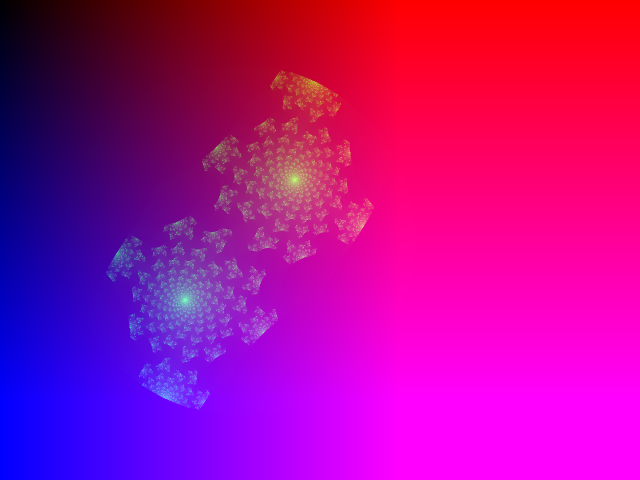
Give the GLSL for this background, as a WebGL 1 fragment shader.

```glsl
precision highp float;
// Twin spirals of a Julia set glowing green over a red and blue gradient.

uniform vec2 u_resolution;

const float VIEW_HEIGHT = 3.0;               // plane units over the canvas height
const vec2 PLANE_CENTER = vec2(1.5);         // plane origin, from the lower left
const vec2 JULIA_SEED = vec2(-0.4, 0.6);
const float ESCAPE_RADIUS_SQ = 1.2;
const int MAX_STEPS = 256;
const float GRADIENT_SLOPE = 0.4;            // colour change per plane unit
const int SAMPLES = 2;                       // antialiasing samples per axis

vec2 complexSquare(vec2 z) {
  return vec2(z.x * z.x - z.y * z.y, 2.0 * z.x * z.y);
}

// Share of the steps a point survives inside the escape circle.
float juliaGlow(vec2 point) {
  vec2 z = vec2(-point.y, point.x);          // quarter turn of the plane
  float steps = 0.0;
  for (int i = 0; i < MAX_STEPS; i++) {
    if (dot(z, z) > ESCAPE_RADIUS_SQ) break;
    z = complexSquare(z) + JULIA_SEED;
    steps += 1.0;
  }
  return steps / float(MAX_STEPS);
}

vec2 toPlane(vec2 pixel) {
  return pixel * VIEW_HEIGHT / u_resolution.y - PLANE_CENTER;
}

void main() {
  // Red grows to the right, blue grows downward.
  vec2 corner = toPlane(gl_FragCoord.xy) + PLANE_CENTER;
  float red = GRADIENT_SLOPE * corner.x;
  float blue = GRADIENT_SLOPE * (VIEW_HEIGHT - corner.y);

  // Green averages the fractal over a small grid inside the pixel.
  float green = 0.0;
  for (int j = 0; j < SAMPLES; j++) {
    for (int i = 0; i < SAMPLES; i++) {
      vec2 offset = (vec2(float(i), float(j)) + 0.5) / float(SAMPLES) - 0.5;
      green += juliaGlow(toPlane(gl_FragCoord.xy + offset));
    }
  }
  green /= float(SAMPLES * SAMPLES);

  gl_FragColor = vec4(clamp(vec3(red, green, blue), 0.0, 1.0), 1.0);
}
```
